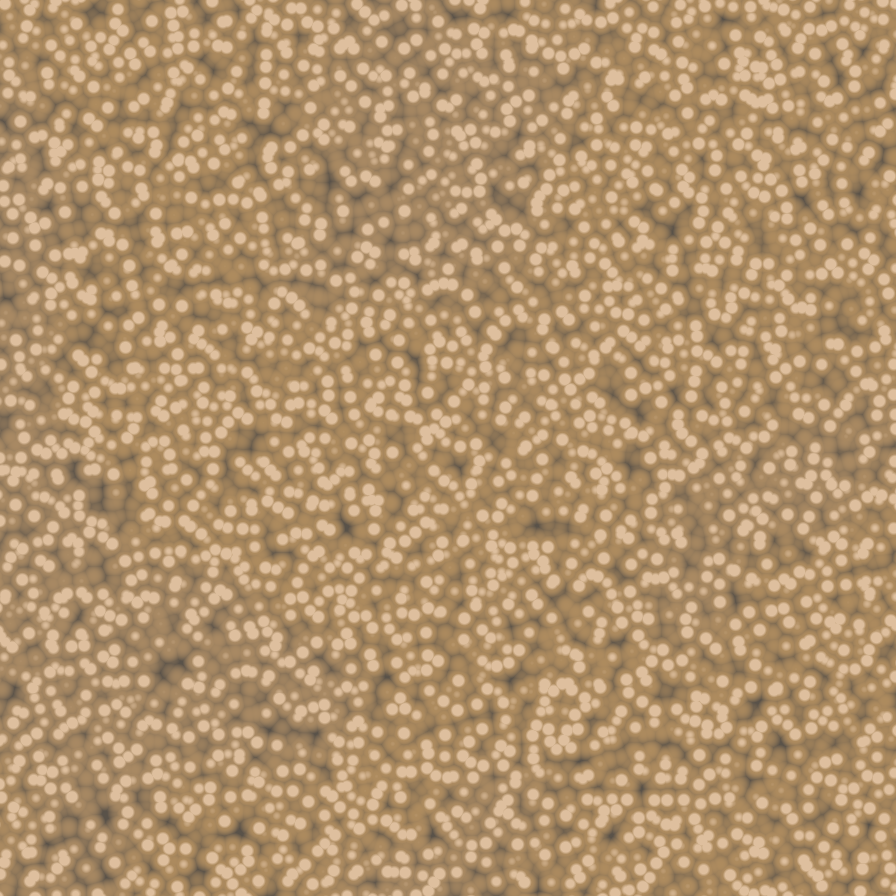
A three.js fragment shader for this texture:

```glsl
varying vec2 vUv;

const float GRAINS = 60.0;      // cells across the canvas
const float SLICE_DEPTH = 0.15; // height of the cut through the grain volume

const vec3 CREAM = vec3(0.87, 0.75, 0.62);
const vec3 TAN = vec3(0.68, 0.545, 0.37);
const vec3 SHADOW = vec3(0.35, 0.32, 0.285);
const vec3 HAZE = vec3(0.62, 0.52, 0.42);

vec3 hash3(vec3 p) {
  p = fract(p * vec3(0.1031, 0.1030, 0.0973));
  p += dot(p, p.yxz + 33.33);
  return fract((p.xxy + p.yxx) * p.zyx);
}

float valueNoise(vec2 p) {
  vec2 cell = floor(p);
  vec2 f = fract(p);
  f = f * f * (3.0 - 2.0 * f);
  float a = hash3(vec3(cell, 7.0)).x;
  float b = hash3(vec3(cell + vec2(1.0, 0.0), 7.0)).x;
  float c = hash3(vec3(cell + vec2(0.0, 1.0), 7.0)).x;
  float d = hash3(vec3(cell + vec2(1.0, 1.0), 7.0)).x;
  return mix(mix(a, b, f.x), mix(c, d, f.x), f.y);
}

// Distance to the nearest scattered point in a volume of jittered cells
float nearestGrain(vec3 p) {
  vec3 cell = floor(p);
  vec3 local = fract(p);
  float nearest = 4.0;
  for (int z = -1; z <= 1; z++) {
    for (int y = -1; y <= 1; y++) {
      for (int x = -1; x <= 1; x++) {
        vec3 offset = vec3(float(x), float(y), float(z));
        vec3 toPoint = offset + hash3(cell + offset + 19.0) - local;
        nearest = min(nearest, dot(toPoint, toPoint));
      }
    }
  }
  return sqrt(nearest);
}

// Cream cap, soft rim, tan body, then dark gaps between the grains
vec3 grainColor(float dist, float haze) {
  float rim = clamp((dist - 0.33) / 0.16, 0.0, 1.0);
  float gap = pow(clamp((dist - 0.49) / 0.58, 0.0, 1.0), 1.65);
  vec3 body = mix(mix(TAN, HAZE, haze), SHADOW, gap);
  return mix(CREAM, body, rim);
}

void main() {
  float dist = nearestGrain(vec3(vUv * GRAINS, SLICE_DEPTH));

  // Broad, faint greyish patches
  float patches = 0.65 * valueNoise(vUv * 4.0) + 0.35 * valueNoise(vUv * 9.0 + 5.0);
  float haze = 0.35 * smoothstep(0.45, 0.8, patches);

  gl_FragColor = vec4(grainColor(dist, haze), 1.0);
}
```
